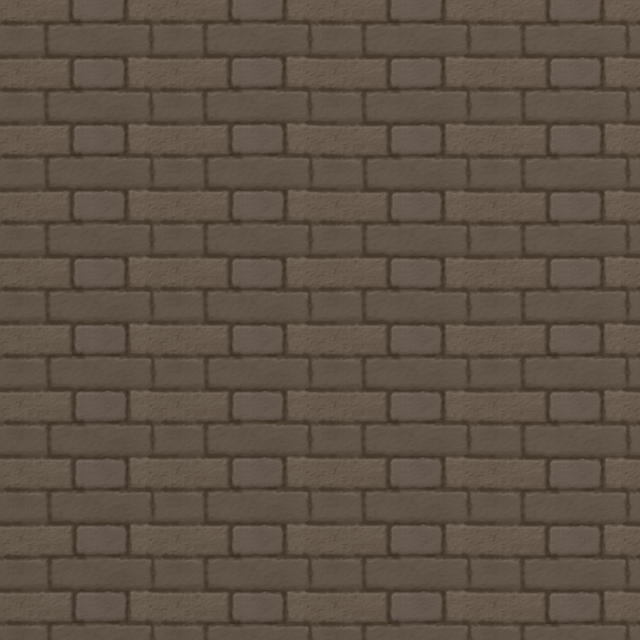
This texture is drawn by a WebGL 1 fragment shader. Its source:

```glsl
precision highp float;
// Weathered brown brick wall: courses alternate between two layouts, each with
// one short and one long brick per repeat. Rounded boxes give bricks and joints;
// tileable value noise roughens the edges and embosses the faces.

uniform vec2 u_resolution;

const float PERIOD = 4.757; // repeat width, in course heights

float hash(vec2 p) {
  vec3 q = fract(vec3(p.xyx) * 0.1031);
  q += dot(q, q.yzx + 33.33);
  return fract((q.x + q.y) * q.z);
}

// Value noise that wraps after the given number of cells
float noise(vec2 p, vec2 cells) {
  vec2 i = floor(p), f = fract(p);
  f = f * f * (3.0 - 2.0 * f);
  vec2 a = mod(i, cells), b = mod(i + 1.0, cells);
  return mix(mix(hash(a), hash(vec2(b.x, a.y)), f.x),
             mix(hash(vec2(a.x, b.y)), hash(b), f.x), f.y);
}

float tileNoise(vec2 tile, vec2 cells) {
  return noise(tile * cells, cells);
}

// Surface height: broad lumps plus fine grain
float relief(vec2 tile) {
  return 0.6 * tileNoise(tile, vec2(36.0, 22.0))
       + 0.4 * tileNoise(tile + 0.37, vec2(74.0, 38.0));
}

float roundBox(vec2 p, vec2 halfSize, float radius) {
  vec2 q = abs(p) - halfSize + radius;
  return length(max(q, 0.0)) + min(max(q.x, q.y), 0.0) - radius;
}

void main() {
  vec2 uv = gl_FragCoord.xy / u_resolution;

  // Course space: x to the right, y downwards, one unit per course
  vec2 p = vec2(uv.x, 1.0 - uv.y) * 19.18 - vec2(0.0, 0.674);
  p.x -= 0.09 * (1.0 - smoothstep(0.0, 0.5, uv.x)) * smoothstep(0.4, 0.7, 1.0 - uv.y);
  p += 0.05 * (vec2(noise(uv * 7.0, vec2(64.0)), noise(uv * 7.0 + 20.0, vec2(64.0))) - 0.5);
  vec2 tile = p / vec2(PERIOD, 2.0);

  // Choose the layout of this course, then the brick within it
  float odd = mod(floor(p.y), 2.0);
  float start = mix(1.398, 2.122, odd);
  float split = mix(3.146, 1.673, odd);
  float x = mod(p.x - start, PERIOD);
  float second = step(split, x);
  float left = second * split;
  float right = mix(split, PERIOD, second);
  float framed = odd * (1.0 - second); // short brick with a deep outline
  float grainy = odd * second;         // long brick with a coarse face

  // Brick outline with worn edges
  vec2 local = vec2(x - 0.5 * (left + right), fract(p.y) - 0.5);
  vec2 halfSize = vec2(0.5 * (right - left), 0.5) - 0.062 - 0.022 * framed;
  float d = roundBox(local, halfSize, 0.06 + 0.06 * framed);
  d += 0.07 * (tileNoise(tile, vec2(24.0, 12.0)) - 0.5)
     + 0.04 * (tileNoise(tile, vec2(60.0, 28.0)) - 0.5);
  float joint = smoothstep(-0.06, 0.06, d);

  // Face colour with soft stains and embossed grain
  vec3 face = mix(vec3(0.372, 0.322, 0.276), vec3(0.402, 0.352, 0.302), odd);
  face = mix(face, vec3(0.392, 0.347, 0.310), framed);
  face += 0.026 * (tileNoise(tile, vec2(9.0, 6.0)) - 0.5);
  float slope = relief(tile) - relief(tile + vec2(0.006, 0.014));
  face += slope * mix(0.045, 0.085, grainy);

  // Scattered pits, stretched along the courses
  float pit = smoothstep(0.76, 0.95, tileNoise(tile + 0.61, vec2(40.0, 30.0)));
  face -= pit * mix(0.012, 0.035, grainy);

  // Lit upper rim and shaded lower rim
  float rim = smoothstep(-0.15, -0.06, d) * (1.0 - joint);
  float chips = tileNoise(tile + 0.23, vec2(28.0, 10.0));
  face += rim * smoothstep(0.2, 0.4, -local.y) * (0.015 + 0.045 * chips);
  face -= rim * smoothstep(0.2, 0.4, local.y) * 0.025;
  face += rim * framed * smoothstep(0.5, 0.7, -local.x) * 0.02;

  // Mortar: darkest around the framed brick, paler in patches
  vec3 mortar = vec3(0.285, 0.240, 0.192) - 0.03 * framed;
  mortar += 0.06 * (tileNoise(tile + 0.5, vec2(30.0, 16.0)) - 0.5) + 0.02 * slope;

  // Faint light falling from the upper right
  vec3 color = mix(face, mortar, joint);
  color *= 0.975 + 0.025 * (uv.x + uv.y);
  gl_FragColor = vec4(color, 1.0);
}
```
